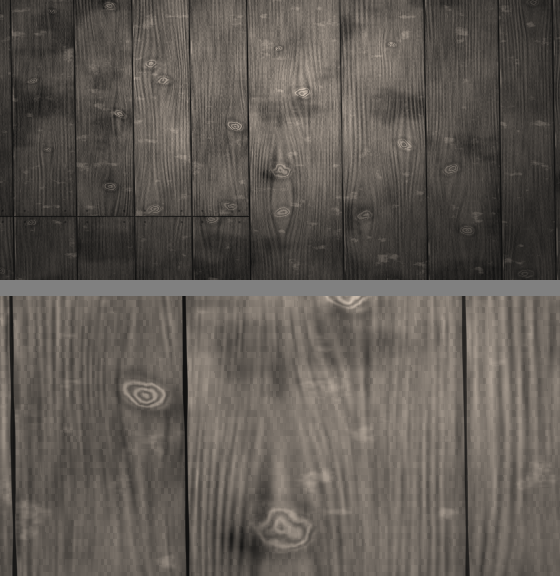
Top, the full canvas; bottom, a detail of the centre.
This texture is drawn by a Shadertoy shader. Its source:

```glsl
// Weathered dark timber wall: upright planks with knots, open seams and a butt joint.

const float SEAMS[9] = float[9](0.044, 0.270, 0.477, 0.682, 0.888, 1.221, 1.521, 1.786, 1.979);
const float JOINT_Y = 0.227;    // height of the butt joint
const float JOINT_END = 0.888;  // the joint crosses the planks left of here

float hash(vec2 p) {
    return fract(sin(dot(p, vec2(127.1, 311.7))) * 43758.5453);
}

float noise(vec2 p) {
    vec2 i = floor(p), f = fract(p);
    f = f * f * (3.0 - 2.0 * f);
    return mix(mix(hash(i), hash(i + vec2(1, 0)), f.x),
               mix(hash(i + vec2(0, 1)), hash(i + vec2(1, 1)), f.x), f.y);
}

float fbm(vec2 p) {
    float sum = 0.0, amp = 0.53;
    for (int i = 0; i < 4; i++) {
        sum += amp * noise(p);
        p = p * 2.1 + 17.3;
        amp *= 0.5;
    }
    return sum;
}

void mainImage(out vec4 fragColor, in vec2 fragCoord) {
    vec2 p = fragCoord / iResolution.y;
    float px = 1.0 / iResolution.y;

    // Seams lean slightly
    p.x += 0.014 * (p.y - 0.5);

    // Plank under this point
    float left = -0.17, right = 2.15, id = 0.0;
    for (int i = 0; i < 9; i++) {
        if (p.x > SEAMS[i]) {
            left = SEAMS[i];
            id = float(i + 1);
        } else {
            right = min(right, SEAMS[i]);
        }
    }
    bool belowJoint = p.x < JOINT_END && p.y < JOINT_Y;
    float seed = id + (belowJoint ? 20.0 : 0.0);

    // Knots push the grain aside
    float grainX = p.x + 0.04 * (noise(vec2(p.x * 5.0 + seed * 7.0, p.y * 1.6)) - 0.5);
    float knot = 0.0, halo = 0.0, rings = 0.0;
    for (float row = 0.0; row < 4.0; row++) {
        vec2 rnd = vec2(hash(vec2(seed, row)), hash(vec2(row + 9.0, seed)));
        float size = mix(0.010, 0.024, hash(vec2(seed + 3.0, row + 5.0)));
        vec2 center = vec2(mix(left, right, 0.2 + 0.6 * rnd.x), (row + rnd.y) * 0.25);
        if (id == 5.0 && row == 1.0) {
            center = vec2(1.0, 0.39);
            size = 0.034;
        } else if (hash(rnd) < 0.25) {
            continue;
        }
        vec2 d = p - center;
        d.y += 0.6 * d.x * (rnd.x - 0.5);
        float r = length(d * vec2(0.75, 1.3)) / size;
        r += 0.7 * (fbm(p * 40.0 + seed) - 0.5);
        vec2 flow = d * vec2(1.0, 0.5) / size;
        grainX -= d.x * 0.75 * exp(-0.14 * dot(flow, flow));
        float inside = smoothstep(1.25, 0.7, r);
        knot = max(knot, inside);
        rings += inside * sin(r * 13.0 + 9.0 * noise(p * 50.0));
        halo = max(halo, exp(-6.0 * (r - 1.25) * (r - 1.25)));
    }

    // Growth lines, fibres, speckle and stains
    float wander = 5.0 * noise(vec2(grainX * 30.0, p.y * 4.0 + seed));
    float lines = 0.5 * sin(grainX * 480.0 + wander + seed);
    lines *= smoothstep(0.25, 0.9, noise(vec2(grainX * 22.0 + seed, p.y * 5.0)));
    float fibre = noise(vec2(grainX * 240.0, p.y * 16.0 + seed * 3.0));
    float speck = hash(floor(p * vec2(260.0, 130.0)));
    float blotch = fbm(vec2(p.x * 9.0 + seed * 4.7, p.y * 6.0));
    float stain = smoothstep(0.52, 0.75, fbm(vec2(p.x * 4.5 + seed * 9.1, p.y * 8.0 + seed)));

    float wear = 1.09 + 0.36 * lines + 0.34 * (fibre - 0.5) + 0.16 * (speck - 0.5);
    wear += 0.6 * (blotch - 0.5) + 0.15 * (hash(vec2(seed, 41.0)) - 0.5) - 0.3 * stain;
    wear += knot * (0.2 + 0.25 * rings) - 0.15 * halo;

    // Light pools above the middle and fades to the rim
    vec2 lamp = (p - vec2(0.93, 0.70)) / vec2(0.87, 0.52);
    float tone = (0.13 + 0.34 * exp(-dot(lamp, lamp))) * max(wear, 0.2);

    // Pale scuffs and fine scratches
    float scuff = smoothstep(0.66, 0.85, fbm(p * vec2(20.0, 34.0) + seed));
    float scratch = smoothstep(0.94, 0.99, noise(vec2(p.x * 130.0 + p.y * 9.0, p.y * 22.0)));
    tone += 0.12 * scuff + 0.08 * scratch * fibre;

    // Nail pairs on both sides of the joint
    if (p.x < JOINT_END) {
        float across = (p.x - left) / (right - left);
        float nailX = (abs(across - 0.5) - 0.32) * (right - left);
        float nail = length(vec2(nailX, abs(p.y - JOINT_Y) - 0.02));
        tone *= 1.0 - 0.5 * smoothstep(0.003 + px, 0.003 - px, nail);
    }

    // Open seams with a worn, pale lip
    float seam = min(p.x - left, right - p.x);
    float edge = p.x - left < right - p.x ? left : right;
    float chip = noise(vec2(edge * 50.0, p.y * 18.0));
    float lipSide = abs(p.x - edge - 0.005);
    tone += 0.16 * smoothstep(0.005, 0.001, lipSide) * smoothstep(0.45, 0.85, chip);
    if (p.x < JOINT_END) seam = min(seam, abs(p.y - JOINT_Y) + 0.001);
    float gap = 0.0012 + 0.0018 * chip;
    tone *= 1.0 - 0.2 * exp(-seam * 130.0);
    float depth = mix(0.7, 0.95, hash(vec2(edge, 3.0)));
    tone = mix(tone, 0.05, depth * smoothstep(gap + px * 0.8, gap - px * 0.8, seam));

    fragColor = vec4(tone * vec3(1.0, 0.925, 0.85) + vec3(0.0, 0.004, 0.007), 1.0);
}
```
